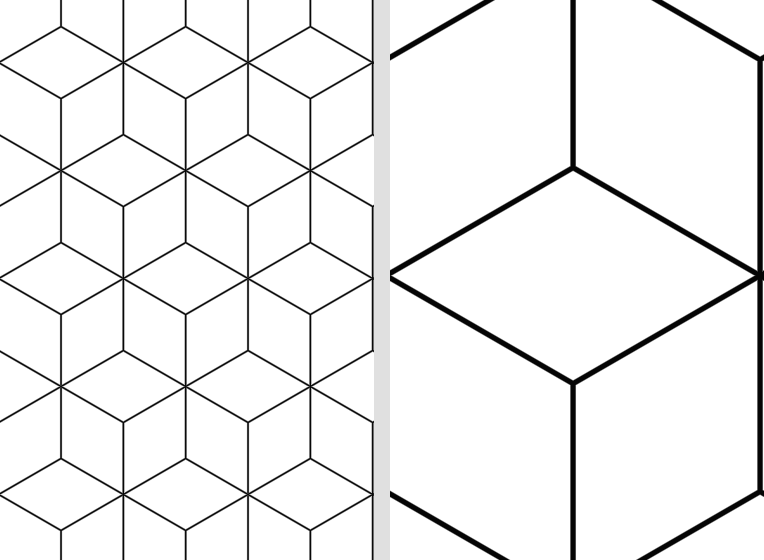
Left: the whole. Right: its middle third, enlarged.
Write a WebGL 1 fragment shader that draws this pattern.

```glsl
precision highp float;
// Tumbling blocks: thin black outlines of rhombi that read as stacked cubes on white.
// Two interleaved rectangular lattices are each folded to one quarter cell,
// where a slanted edge and an upright edge give the distance to the line work.

uniform vec2 u_resolution;

#define REPEATS_ACROSS 3.0
#define CENTRE vec2(0.4965, 0.5026)   // middle rhombus, as a share of the canvas
#define LINE_WIDTH 0.0048             // in canvas widths
#define EDGE_SOFTNESS 1.7             // antialiasing span in pixels
#define INK vec3(0.02)
#define PAPER vec3(1.0)

float segmentDistance(vec2 p, vec2 a, vec2 b) {
  vec2 ap = p - a;
  vec2 ab = b - a;
  return length(ap - ab * clamp(dot(ap, ab) / dot(ab, ab), 0.0, 1.0));
}

// Distance to the lines of one lattice: rhombi joined by upright edges.
float latticeDistance(vec2 p, float halfWidth, float side) {
  vec2 halfCell = vec2(halfWidth, 1.5 * side);
  vec2 q = abs(mod(p + halfCell, 2.0 * halfCell) - halfCell);
  vec2 tip = vec2(0.0, 0.5 * side);
  float slant = segmentDistance(q, vec2(halfWidth, 0.0), tip);
  float upright = segmentDistance(q, tip, vec2(0.0, halfCell.y));
  return min(slant, upright);
}

void main() {
  vec2 p = (gl_FragCoord.xy - CENTRE * u_resolution) / u_resolution.x;
  float halfWidth = 0.5 / REPEATS_ACROSS;
  float side = 2.0 * halfWidth / sqrt(3.0);

  // Alternate rows shift by half a repeat.
  vec2 rowShift = vec2(halfWidth, 1.5 * side);
  float d = min(latticeDistance(p, halfWidth, side),
                latticeDistance(p - rowShift, halfWidth, side));

  // Smooth line coverage.
  float blur = 0.5 * EDGE_SOFTNESS / u_resolution.x;
  float coverage = 1.0 - smoothstep(-blur, blur, d - 0.5 * LINE_WIDTH);
  gl_FragColor = vec4(mix(PAPER, INK, coverage), 1.0);
}
```
